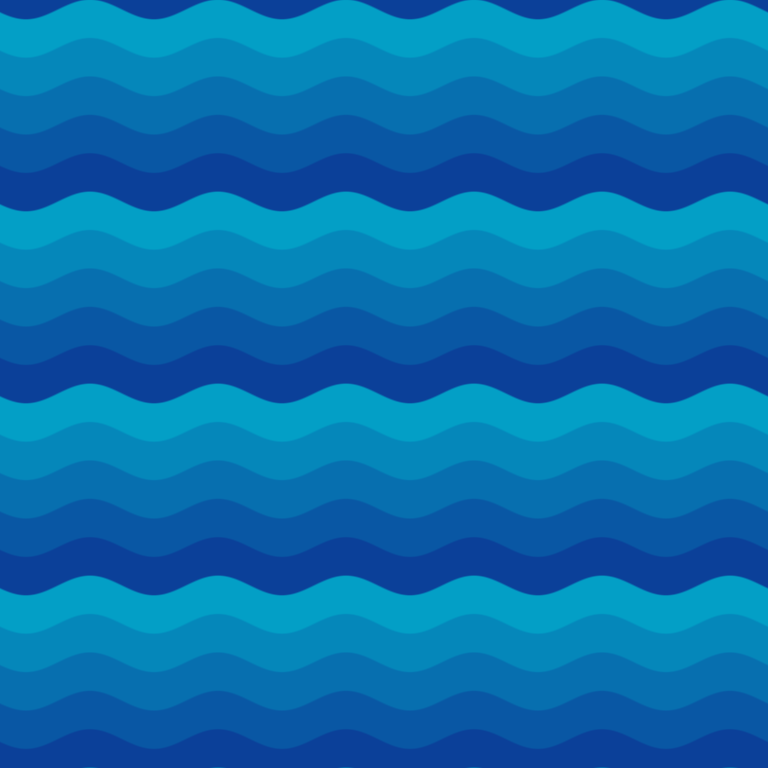
Write a three.js fragment shader that draws this pattern.

```glsl
varying vec2 vUv;

const float TAU = 6.2831853;
const float WAVES_ACROSS = 6.0;
const float GROUPS_DOWN = 4.0;
const float BANDS = 5.0;
const float CREST_PHASE = 0.703;
const float AMPLITUDE = 0.0128;
const float TOP_OFFSET = 0.0123;

const vec3 SURFACE = vec3(0.01, 0.622, 0.775);
const vec3 DEEP = vec3(0.042, 0.25, 0.60);

// Height of the wave line above its mean level
float waveHeight(float x, float count, float phase, float amplitude) {
  return amplitude * cos(TAU * (x * count - phase));
}

// Colour of a band, stepping from surface to deep and starting over
vec3 bandColor(float index, float bands, vec3 surface, vec3 deep) {
  float level = floor(mod(index + 0.5, bands));
  return mix(surface, deep, level / (bands - 1.0));
}

void main() {
  // Depth below the first wave line, counted in bands
  float wave = waveHeight(vUv.x, WAVES_ACROSS, CREST_PHASE, AMPLITUDE);
  float depth = (1.0 - vUv.y - TOP_OFFSET + wave) * GROUPS_DOWN * BANDS;

  // Blend the two bands that meet at the nearest edge
  float edge = floor(depth + 0.5);
  float softness = fwidth(depth);
  vec3 above = bandColor(edge - 1.0, BANDS, SURFACE, DEEP);
  vec3 below = bandColor(edge, BANDS, SURFACE, DEEP);
  vec3 color = mix(above, below, smoothstep(-softness, softness, depth - edge));

  gl_FragColor = vec4(color, 1.0);
}
```
